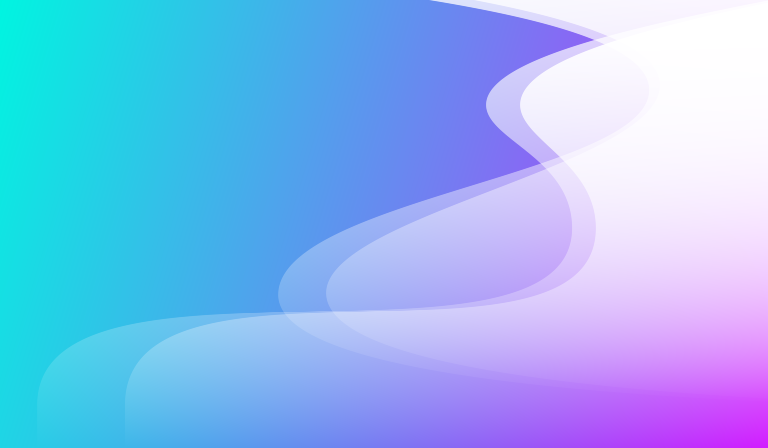
This background is drawn by a Shadertoy shader. Its source:

```glsl
// Cyan to magenta diagonal gradient under four translucent white waves.
// Each wave edge is a chain of three Bezier curves joined at its leftmost and
// rightmost turns; the white fades with depth, so overlaps build soft bands.

#define ASPECT 1.7143
#define TILT 0.30
#define START_COLOR vec3(0.00, 0.96, 0.88)
#define END_COLOR vec3(0.82, 0.11, 1.00)
#define VEIL_ALPHA 0.77
#define FRONT_ALPHA 1.03
#define RIBBON_END 0.905
#define SOLVE_STEPS 18

float cubic(vec4 c, float t) {
    float s = 1.0 - t;
    return dot(c, vec4(s * s * s, 3.0 * s * s * t, 3.0 * s * t * t, t * t * t));
}

float cubicSlope(vec4 c, float t) {
    float s = 1.0 - t;
    vec3 d = c.yzw - c.xyz;
    return 3.0 * dot(d, vec3(s * s, 2.0 * s * t, t * t));
}

// Signed distance to one span; positive on the right.
// A turn is (x, depth, handle length above, handle length below).
float spanDistance(vec2 p, vec4 top, vec4 bottom) {
    vec4 xs = vec4(top.x, top.x, bottom.x, bottom.x);
    vec4 ys = vec4(top.y, top.y + top.w, bottom.y - bottom.z, bottom.y);
    float depth = clamp(p.y, top.y, bottom.y);

    // Depth only grows along the span, so bisection finds the curve parameter.
    float t = 0.5;
    float stepSize = 0.25;
    for (int i = 0; i < SOLVE_STEPS; i++) {
        t += cubic(ys, t) < depth ? stepSize : -stepSize;
        stepSize *= 0.5;
    }
    vec2 tangent = vec2(cubicSlope(xs, t), cubicSlope(ys, t));
    float steepness = max(tangent.y / length(tangent), 0.05);
    return (p.x - cubic(xs, t)) * steepness;
}

// Coverage of the area to the right of a whole wave edge.
float waveMask(vec2 p, vec4 a, vec4 b, vec4 c, vec4 d) {
    float dist;
    if (p.y < b.y) dist = spanDistance(p, a, b);
    else if (p.y < c.y) dist = spanDistance(p, b, c);
    else dist = spanDistance(p, c, d);
    float halfPixel = 0.6 / iResolution.y;
    return smoothstep(-halfPixel, halfPixel, dist);
}

vec3 addVeil(vec3 color, float mask, float alpha) {
    return mix(color, vec3(1.0), mask * clamp(alpha, 0.0, 1.0));
}

void mainImage(out vec4 fragColor, in vec2 fragCoord) {
    // Height units, with depth measured down from the top edge.
    vec2 uv = fragCoord / iResolution.xy;
    vec2 p = vec2(uv.x * ASPECT, 1.0 - uv.y);

    // Diagonal background gradient
    float along = (p.x + TILT * p.y) / (ASPECT + TILT);
    vec3 color = mix(START_COLOR, END_COLOR, along);

    // Ribbons that bulge right near the top and left at mid height
    float ribbonBack = waveMask(p, vec4(0.223, -0.134, 0.0, 0.089),
        vec4(1.449, 0.201, 0.228, 0.188), vec4(0.621, 0.658, 0.214, 0.246),
        vec4(2.009, 0.915, 0.022, 0.0));
    float ribbonFront = waveMask(p, vec4(0.223, -0.156, 0.0, 0.089),
        vec4(1.473, 0.190, 0.228, 0.179), vec4(0.728, 0.654, 0.174, 0.246),
        vec4(2.121, 0.915, 0.022, 0.0));

    // Waves that bulge left near the top and sweep out to the lower left
    float sweepBack = waveMask(p, vec4(2.232, -0.134, 0.0, 0.089),
        vec4(1.085, 0.234, 0.190, 0.078), vec4(1.277, 0.509, 0.156, 0.359),
        vec4(0.083, 0.904, 0.388, 0.0));
    float sweepFront = waveMask(p, vec4(2.232, -0.134, 0.0, 0.089),
        vec4(1.161, 0.234, 0.196, 0.078), vec4(1.330, 0.509, 0.145, 0.359),
        vec4(0.279, 0.904, 0.388, 0.0));

    // White veils thin out toward their lower ends
    float ribbonFade = 1.0 - p.y / RIBBON_END;
    float sweepFade = 1.0 - p.y;
    color = addVeil(color, ribbonBack, VEIL_ALPHA * ribbonFade);
    color = addVeil(color, ribbonFront, VEIL_ALPHA * ribbonFade);
    color = addVeil(color, sweepBack, VEIL_ALPHA * sweepFade);
    color = addVeil(color, sweepFront, FRONT_ALPHA * sweepFade);

    fragColor = vec4(color, 1.0);
}
```
